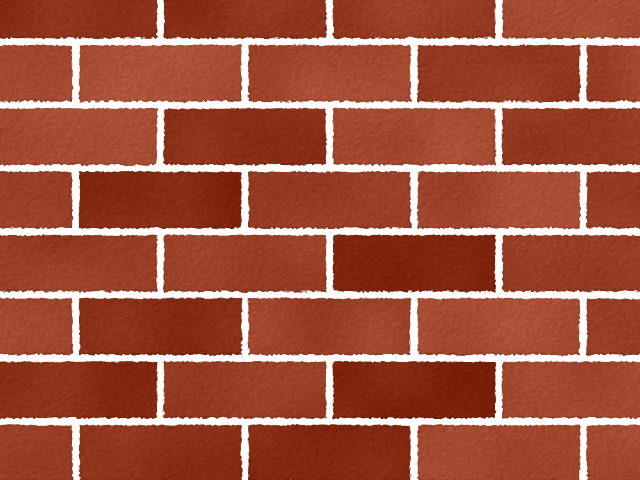
Reproduce this texture procedurally as a Shadertoy shader.

```glsl
// Running-bond wall of rough red bricks with white mortar joints.

// Sizes are fractions of the canvas height.
const vec2 BRICK_PITCH = vec2(0.3524, 0.1319);
const vec2 WALL_SHIFT = vec2(0.0182, 0.0451);
const float JOINT_WIDTH = 0.0147;
const float CORNER_RADIUS = 0.002;

const vec3 DARK_BRICK = vec3(0.46, 0.105, 0.015);
const vec3 LIGHT_BRICK = vec3(0.70, 0.345, 0.245);
const vec3 MORTAR = vec3(1.0, 0.995, 0.993);

float hash(vec2 p) {
    vec3 q = fract(p.xyx * 0.1031);
    q += dot(q, q.yzx + 33.33);
    return fract((q.x + q.y) * q.z);
}

float valueNoise(vec2 p) {
    vec2 cell = floor(p);
    vec2 f = fract(p);
    f = f * f * (3.0 - 2.0 * f);
    float low = mix(hash(cell), hash(cell + vec2(1, 0)), f.x);
    float high = mix(hash(cell + vec2(0, 1)), hash(cell + vec2(1, 1)), f.x);
    return mix(low, high, f.y);
}

float roundedBox(vec2 p, vec2 halfSize, float radius) {
    vec2 d = abs(p) - halfSize + radius;
    return length(max(d, 0.0)) + min(max(d.x, d.y), 0.0) - radius;
}

// Height of the pitted clay surface.
float clayHeight(vec2 p) {
    return valueNoise(p * vec2(125.0, 165.0)) + 0.6 * valueNoise(p * 290.0 + 17.0);
}

// Slope of the clay towards a light at the upper left.
float clayRelief(vec2 p, float reach) {
    return clayHeight(p + vec2(reach, -reach)) - clayHeight(p - vec2(reach, -reach));
}

// Edge wobble: slow waviness plus fine crumbling.
float edgeWear(vec2 p, float crumble) {
    float wave = valueNoise(p * 34.0) - 0.5;
    float grit = valueNoise(p * 210.0 + 5.0) - 0.5;
    return 0.0022 * wave + crumble * grit;
}

vec3 brickColor(vec2 p, vec2 id) {
    float tone = 0.14 + 0.74 * hash(id + 41.0);
    tone += 0.32 * (valueNoise(p * 8.0 + id * 3.7) - 0.5);
    tone += 0.14 * (valueNoise(p * 240.0) - 0.5);
    vec3 color = mix(DARK_BRICK, LIGHT_BRICK, clamp(tone, 0.0, 1.1));
    return color * (1.0 - 0.13 * clayRelief(p, 0.0012));
}

void mainImage(out vec4 fragColor, in vec2 fragCoord) {
    vec2 p = fragCoord / iResolution.y;

    // Courses are counted from the top; every other one shifts half a brick.
    vec2 grid = (vec2(p.x, 1.0 - p.y) + WALL_SHIFT) / BRICK_PITCH;
    grid.x -= 0.5 * mod(floor(grid.y), 2.0);
    vec2 id = floor(grid);
    vec2 local = (fract(grid) - 0.5) * BRICK_PITCH;

    // Worn outline, rougher along the bottom.
    vec2 halfSize = 0.5 * (BRICK_PITCH - JOINT_WIDTH);
    float lower = smoothstep(0.0, halfSize.y, local.y);
    float edge = roundedBox(local, halfSize, CORNER_RADIUS);
    edge += edgeWear(p, mix(0.0032, 0.0052, lower));

    // Clay with a thin dark rim.
    float rim = smoothstep(-0.0055, -0.0005, edge);
    vec3 clay = brickColor(p, id) * (1.0 - rim * mix(0.05, 0.16, lower));

    float blur = max(0.0012, 0.7 / iResolution.y);
    float mortarMask = smoothstep(-blur, blur, edge);
    fragColor = vec4(mix(clay, MORTAR, mortarMask), 1.0);
}
```
